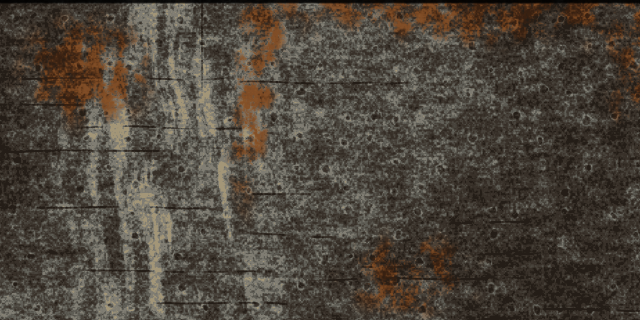
Reproduce this texture procedurally as a WebGL 1 fragment shader.

```glsl
precision highp float;
// Weathered dark metal sheet with rust patches, pits, flaking and scratches.
uniform vec2 u_resolution;

const vec3 SOOT = vec3(0.14, 0.115, 0.09);
const vec3 UMBER = vec3(0.22, 0.19, 0.16);
const vec3 IRON = vec3(0.28, 0.26, 0.23);
const vec3 STEEL = vec3(0.37, 0.365, 0.335);
const vec3 PALE = vec3(0.50, 0.49, 0.45);
const vec3 CREAM = vec3(0.64, 0.59, 0.47);
const vec3 RUST = vec3(0.50, 0.27, 0.10);
const vec3 RUST_DARK = vec3(0.24, 0.13, 0.06);
const float GRAIN = 1.75;        // strength of the finest speckle
const float STREAK = 1.5;        // strength of horizontal brushing
const float BLOTCH = 2.2;        // strength of the flaked blotches
const float PIT_CELL = 0.075;    // spacing of the ring-shaped pits
const float PIT_SHARE = 0.5;     // share of cells holding a pit
const int SCRATCHES = 18;

float hash(vec2 p) {
  vec3 q = fract(vec3(p.xyx) * 0.1031);
  q += dot(q, q.yzx + 33.33);
  return fract((q.x + q.y) * q.z);
}

float noise(vec2 p) {
  vec2 i = floor(p), f = fract(p);
  f = f * f * (3.0 - 2.0 * f);
  return mix(mix(hash(i), hash(i + vec2(1, 0)), f.x),
             mix(hash(i + vec2(0, 1)), hash(i + vec2(1, 1)), f.x), f.y);
}

float fbm(vec2 p) {
  float sum = 0.0, amp = 0.53;
  for (int i = 0; i < 4; i++) {
    sum += amp * noise(p);
    p = p * 2.07 + 17.3;
    amp *= 0.5;
  }
  return sum;
}

// Soft elliptical patch around a centre.
float patchAt(vec2 p, vec2 centre, vec2 size) {
  vec2 d = (p - centre) / size;
  return exp(-dot(d, d));
}

// Pits: x is the pale rim, y the dark core.
vec2 pits(vec2 p) {
  vec2 cell = floor(p / PIT_CELL), f = fract(p / PIT_CELL);
  float kind = hash(cell + 71.0);
  vec2 centre = 0.3 + 0.4 * vec2(hash(cell + 3.0), hash(cell + 29.0));
  float radius = mix(0.10, 0.21, hash(cell + 47.0));
  float d = length(f - centre) + 0.13 * (noise(p * 90.0) - 0.5);
  float here = step(kind, PIT_SHARE);
  float rim = exp(-pow((d - radius) / 0.06, 2.0));
  float core = 1.0 - smoothstep(radius * 0.4, radius, d);
  return here * vec2(rim, core * (kind < 0.3 * PIT_SHARE ? -0.6 : 1.0));
}

// Thin dark scratches, nearly level and broken along their length.
float scratches(vec2 p) {
  float sum = 0.0;
  for (int i = 0; i < SCRATCHES; i++) {
    float k = float(i);
    float start = 2.0 * hash(vec2(k, 5.0)) - 0.3;
    float span = mix(0.2, 0.9, hash(vec2(k, 9.0)));
    float y = hash(vec2(k, 13.0)) + 0.012 * (noise(vec2(p.x * 5.0, k * 7.0)) - 0.5);
    float along = smoothstep(start, start + 0.05, p.x)
                * (1.0 - smoothstep(start + span - 0.1, start + span, p.x));
    float line = 1.0 - smoothstep(0.001, 0.0045, abs(p.y - y));
    sum = max(sum, line * along * smoothstep(0.2, 0.5, noise(vec2(p.x * 22.0, k))));
  }
  return sum;
}

// Colour ramp over a tone centred on zero.
vec3 ramp(float t) {
  vec3 c = mix(SOOT, UMBER, smoothstep(-1.6, -0.7, t));
  c = mix(c, IRON, smoothstep(-0.6, 0.1, t));
  c = mix(c, STEEL, smoothstep(0.1, 0.75, t));
  c = mix(c, PALE, smoothstep(0.8, 1.5, t));
  return mix(c, CREAM, smoothstep(1.8, 2.7, t));
}

void main() {
  vec2 p = gl_FragCoord.xy / u_resolution.y;
  vec2 warped = p + 0.06 * (vec2(fbm(p * 5.0), fbm(p * 5.0 + 40.0)) - 0.5);

  // Broad light and shade
  float washed = patchAt(p, vec2(0.55, 0.45), vec2(0.36, 0.65));
  float tone = -0.35 + 0.45 * washed + 0.65 * patchAt(p, vec2(0.95, 0.6), vec2(0.6, 0.5));
  tone -= 0.9 * patchAt(warped, vec2(0.0, 0.6), vec2(0.17, 0.24));
  tone -= 0.55 * patchAt(warped, vec2(2.0, 0.1), vec2(0.45, 0.3));
  tone += 1.6 * (fbm(p * 3.0 + 8.0) - 0.5);

  // Flakes, brushing, speckle and run-down streaks
  float flakes = fbm(warped * vec2(17.0, 25.0));
  float fine = noise(p * 125.0) + 0.8 * noise(p * 231.0 + 9.0) - 0.9;
  tone += BLOTCH * (flakes - 0.5) + GRAIN * fine;
  tone += STREAK * (fbm(p * vec2(14.0, 95.0)) - 0.5);
  float runs = fbm(vec2(warped.x * 24.0 + p.y * 2.0, p.y * 3.0));
  tone += 2.6 * washed * smoothstep(0.48, 0.75, runs);

  // Pits and scratches
  vec2 pit = pits(p);
  tone += 0.85 * pit.x - 0.9 * pit.y - 1.8 * scratches(p);
  float crack = 1.0 - smoothstep(0.001, 0.004, abs(p.x - 0.63 - 0.004 * noise(p * 9.0)));
  tone -= 1.4 * crack * smoothstep(0.62, 0.8, p.y);
  vec3 color = ramp(tone);

  // Rust gathered in patches and broken up by grain
  float rusty = 0.85 * patchAt(p, vec2(0.27, 0.78), vec2(0.2, 0.16));
  rusty += 0.8 * patchAt(p, vec2(0.79 + 0.1 * (p.y - 0.7), 0.75), vec2(0.07, 0.38));
  rusty += 0.8 * patchAt(p, vec2(1.5, 1.0), vec2(0.6, 0.14));
  rusty += 0.7 * patchAt(p, vec2(1.28, 0.14), vec2(0.22, 0.13));
  rusty += 0.5 * patchAt(p, vec2(1.98, 0.72), vec2(0.1, 0.2));
  float bite = fbm(warped * vec2(24.0, 17.0) + 60.0) + 0.22 * fine;
  float rust = smoothstep(0.62, 0.95, bite + 0.5 * rusty) * smoothstep(0.1, 0.5, rusty);
  color = mix(color, mix(RUST_DARK, RUST, smoothstep(-1.3, 1.1, tone)), 0.85 * rust);

  // Dark upper edge
  color *= 1.0 - 0.9 * smoothstep(0.986, 0.994, p.y);
  gl_FragColor = vec4(color, 1.0);
}
```
